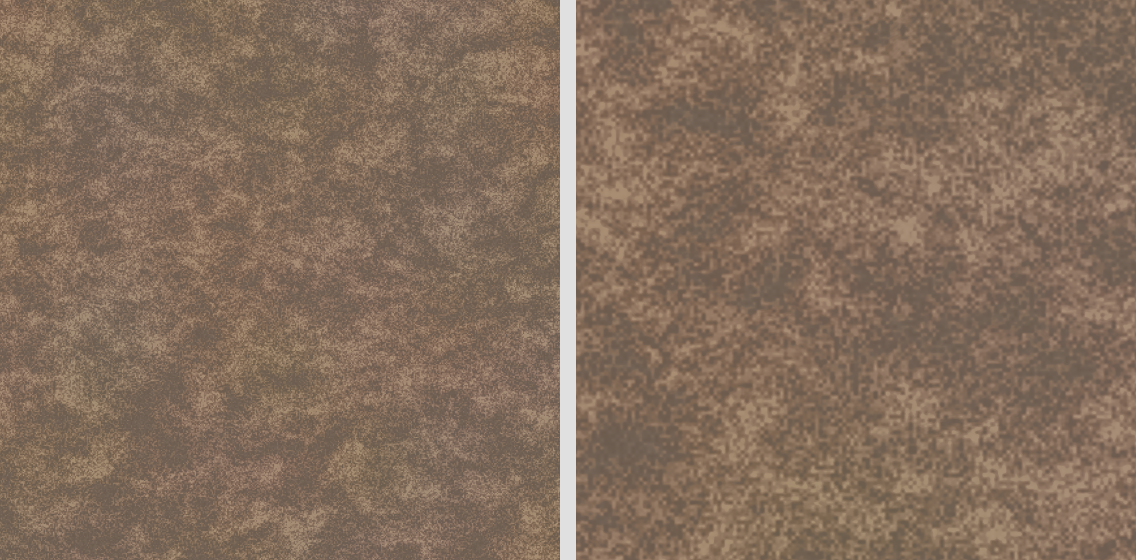
Left: the whole. Right: its middle third, enlarged.
A Shadertoy shader for this texture:

```glsl
float hash21(vec2 p) {
    vec3 q = fract(p.xyx * vec3(0.1031, 0.1030, 0.0973));
    q += dot(q, q.yzx + 33.33);
    return fract((q.x + q.y) * q.z);
}

float valueNoise(vec2 p) {
    vec2 cell = floor(p), f = fract(p);
    f = f * f * (3.0 - 2.0 * f);
    float low = mix(hash21(cell), hash21(cell + vec2(1, 0)), f.x);
    float high = mix(hash21(cell + vec2(0, 1)), hash21(cell + vec2(1, 1)), f.x);
    return mix(low, high, f.y);
}

// Rounded bumps: one minus the distance to the nearest scattered point
float cellularNoise(vec2 p) {
    vec2 cell = floor(p);
    float nearest = 2.0;
    for (int y = -1; y <= 1; y++) {
        for (int x = -1; x <= 1; x++) {
            vec2 id = cell + vec2(x, y);
            vec2 point = id + vec2(hash21(id), hash21(id + 57.3));
            nearest = min(nearest, distance(p, point));
        }
    }
    return 1.0 - nearest;
}

// Octaves of blended smooth and cellular noise, each one rotated
float crustRelief(vec2 p, int octaves, float gain) {
    const mat2 turn = mat2(0.96, 0.28, -0.28, 0.96);
    float sum = 0.0, total = 0.0, weight = 1.0;
    for (int i = 0; i < octaves; i++) {
        sum += weight * mix(valueNoise(p), cellularNoise(p + 19.7), 0.45);
        total += weight;
        weight *= gain;
        p = turn * p * 2.03 + 11.4;
    }
    return sum / total;
}

vec2 warpOffset(vec2 p) {
    return vec2(valueNoise(p), valueNoise(p + 41.0)) - 0.5;
}

// Wavy pale crease falling gently to the right
float crease(vec2 uv, float height, float slope, float start) {
    float wave = 0.012 * sin(uv.x * 31.0 + height * 40.0) + 0.006 * sin(uv.x * 73.0);
    float offset = uv.y - height + slope * (uv.x - start) - wave;
    return exp(-abs(offset) * 65.0) * smoothstep(start, start + 0.12, uv.x);
}

vec3 stoneRamp(float level) {
    const vec3 umber = vec3(0.445, 0.382, 0.330);
    const vec3 rust = vec3(0.502, 0.412, 0.338);
    const vec3 ochre = vec3(0.565, 0.467, 0.388);
    const vec3 sand = vec3(0.635, 0.540, 0.440);
    vec3 color = mix(umber, rust, smoothstep(0.0, 0.38, level));
    color = mix(color, ochre, smoothstep(0.32, 0.70, level));
    return mix(color, sand, smoothstep(0.68, 1.0, level));
}

void mainImage(out vec4 fragColor, in vec2 fragCoord) {
    vec2 uv = fragCoord / iResolution.xy;

    // Small ragged clumps, wider than tall, bent by two warps
    vec2 p = uv + 0.030 * warpOffset(uv * 18.0) + 0.012 * warpOffset(uv * 47.0);
    float relief = crustRelief(p * vec2(17.0, 25.0) + 3.0, 5, 0.70);
    relief += 0.035 * (valueNoise(uv * vec2(5.0, 6.0) + 8.0) - 0.5);

    // Pale creases near the upper right
    relief += 0.09 * crease(p, 0.955, 0.03, 0.58);
    relief += 0.11 * crease(p, 0.865, 0.40, 0.82);

    // Sandy grain, finer than the clumps
    float fineGrain = valueNoise(uv * 430.0) - 0.5;
    float coarseGrain = valueNoise(uv * 210.0 + 23.0) - 0.5;
    float level = relief + 0.29 * fineGrain + 0.12 * coarseGrain;
    vec3 color = stoneRamp(clamp((level - 0.415) / 0.325, 0.0, 1.0));

    // Slow drift between rusty, rosy and olive stains
    float rusty = valueNoise(uv * 5.0 + 31.0) - 0.5;
    float rosy = valueNoise(uv * 6.0 + 67.0) - 0.5;
    float stain = smoothstep(0.38, 0.54, relief);
    color += stain * rusty * vec3(0.016, -0.006, -0.030);
    color += stain * rosy * vec3(0.010, -0.009, 0.015);

    color += 0.045 * fineGrain;
    fragColor = vec4(color, 1.0);
}
```
